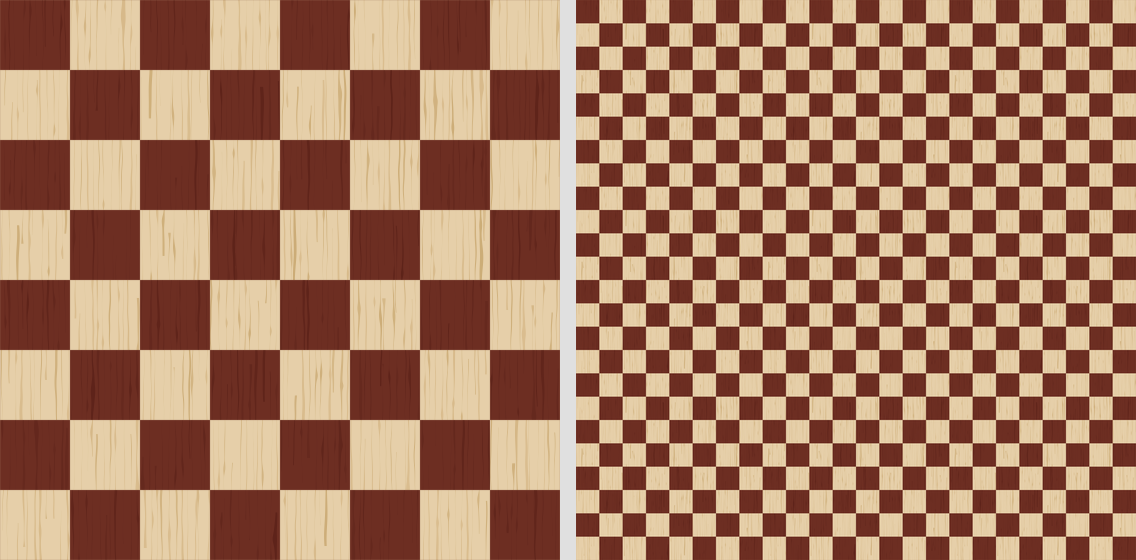
Left, the tile; right, the same tile 3 across and 3 down.
Reproduce this pattern procedurally as a WebGL 2 fragment shader.

```glsl
#version 300 es
precision highp float;
// Wooden checkerboard: eight by eight squares of cream and red-brown with upright grain.

uniform vec2 u_resolution;
out vec4 fragColor;

const float SQUARES = 8.0;
const float STROKES = 11.0;

vec4 hash4(vec3 seed) {
    vec4 h = fract(seed.xyzx * vec4(0.1031, 0.1030, 0.0973, 0.1099));
    h += dot(h, h.wzxy + 33.33);
    return fract((h.xxyz + h.yzzw) * h.zywx);
}

// Grain strokes in one square: x is coverage, y is how deep the tone is.
vec2 grain(vec2 uv, vec2 cell, float pixel) {
    vec2 ink = vec2(0.0);
    for (float i = 0.0; i < STROKES; i++) {
        vec4 a = hash4(vec3(cell, i) + 1.7);
        vec4 b = hash4(vec3(cell.yx, i) + 23.1);

        // Gentle wander, plus a sideways kink where the stroke swells
        float swell = exp(-pow((uv.y - b.x) / (0.05 + 0.09 * b.y), 2.0)) * step(0.6, b.z);
        float center = (i + 0.5 + 0.75 * (a.x - 0.5)) / STROKES;
        center += 0.007 * sin(uv.y * (2.0 + 4.0 * a.y) + 6.283 * a.z);
        center += 0.003 * sin(uv.y * (9.0 + 8.0 * b.y) + 6.283 * b.w);
        center += 0.014 * (b.w - 0.5) * swell;

        // Mostly hairlines, with a few broad strokes that thin along their length
        float halfWidth = 0.0045 + 0.014 * pow(a.w, 4.0);
        halfWidth *= 0.9 + 0.4 * sin(uv.y * (2.0 + 4.0 * b.z) + 6.283 * a.y);
        halfWidth += 0.011 * swell;
        float line = clamp((halfWidth - abs(uv.x - center)) / pixel + 0.5, 0.0, 1.0);
        line *= min(1.0, 2.0 * halfWidth / pixel);

        // Some strokes stop short of the top or the bottom
        float along = a.z < 0.5 ? uv.y : 1.0 - uv.y;
        float stop = b.w < 0.28 ? 0.1 + 0.6 * b.y : -1.0;
        line *= clamp((along - stop) / pixel + 0.5, 0.0, 1.0);

        float tone = 0.15 + 0.85 * a.y * a.y;
        ink = line > ink.x ? vec2(line, tone) : ink;
    }
    return ink;
}

void main() {
    vec2 p = gl_FragCoord.xy / u_resolution * SQUARES;
    float pixel = SQUARES / min(u_resolution.x, u_resolution.y);
    vec2 cell = mod(floor(p), SQUARES);
    vec2 ink = grain(fract(p), cell, pixel);

    // Smoothed square waves, multiplied into a checker mask
    vec2 wave = 0.5 - abs(mod(p + 0.5, 2.0) - 1.0);
    vec2 side = clamp(wave / (0.6 * pixel), -1.0, 1.0);
    float light = 0.5 + 0.5 * side.x * side.y;

    // Light and dark woods with their grain tones
    vec3 creamGrain = mix(vec3(0.865, 0.755, 0.580), vec3(0.800, 0.675, 0.465), ink.y);
    vec3 cream = mix(vec3(0.900, 0.813, 0.663), creamGrain, ink.x);
    vec3 brownGrain = mix(vec3(0.405, 0.165, 0.122), vec3(0.365, 0.135, 0.098), ink.y);
    vec3 brown = mix(vec3(0.427, 0.180, 0.134), brownGrain, ink.x);

    fragColor = vec4(mix(brown, cream, light), 1.0);
}
```
